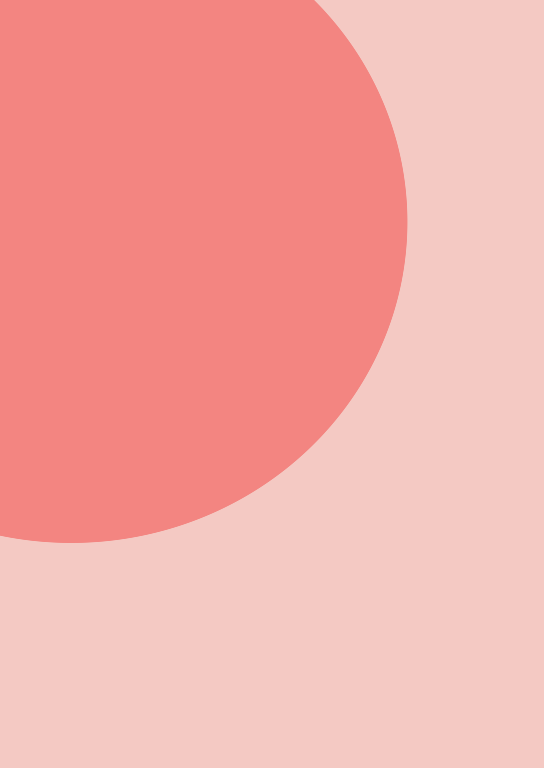
This background is drawn by a Shadertoy shader. Its source:

```glsl
// A large coral disc, slightly wider than tall, runs off the upper left of a
// flat blush ground. It is an ellipse distance estimate, measured in canvas
// heights, with an edge smoothed over about one pixel.

#define DISC_CENTER vec2(0.131, 0.711)  // fraction of canvas width and height
#define DISC_RADII  vec2(0.618, 0.418)  // fraction of canvas width and height
#define BLUSH       vec3(0.957, 0.788, 0.765)
#define CORAL       vec3(0.953, 0.522, 0.506)
#define EDGE_PIXELS 1.0

// Approximate signed distance to an axis-aligned ellipse, negative inside.
float ellipseDistance(vec2 p, vec2 radii) {
    float scaled = length(p / radii);
    float slope = length(p / (radii * radii));
    return scaled * (scaled - 1.0) / max(slope, 1e-4);
}

void mainImage(out vec4 fragColor, in vec2 fragCoord) {
    // Canvas fractions become canvas heights, so distances are uniform.
    vec2 canvas = vec2(iResolution.x / iResolution.y, 1.0);
    vec2 p = fragCoord / iResolution.y - DISC_CENTER * canvas;

    // Disc over ground
    float halfEdge = 0.5 * EDGE_PIXELS / iResolution.y;
    float distanceToDisc = ellipseDistance(p, DISC_RADII * canvas);
    float cover = 1.0 - smoothstep(-halfEdge, halfEdge, distanceToDisc);

    fragColor = vec4(mix(BLUSH, CORAL, cover), 1.0);
}
```
